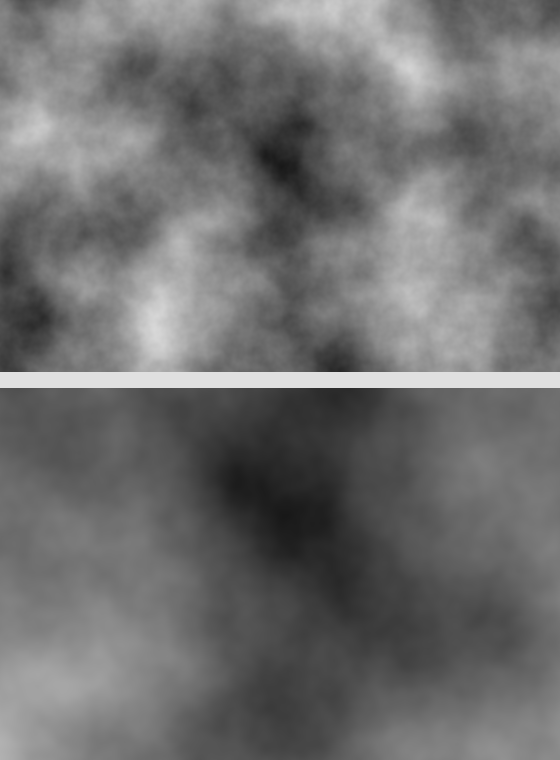
Top, the full canvas; bottom, a detail of the centre.
A WebGL 1 fragment shader for this texture:

```glsl
precision highp float;

uniform vec2 u_resolution;

const float MEAN_GRAY      = 0.487;
const float BROAD_CONTRAST = 0.43;  // strength of the largest clouds
const float WISP_CONTRAST  = 0.25;  // strength of the first finer octave
const float BASE_FREQUENCY = 2.5;   // largest noise cells per canvas height
const int   WISP_OCTAVES   = 5;
const float LACUNARITY     = 2.0;
const float GAIN           = 0.5;
const vec2  DRIFT_AXIS     = vec2(0.6, -0.8);  // broad clouds lean down to the right
const float DRIFT_STRETCH  = 1.2;
const vec2  FIELD_OFFSET   = vec2(17.3, 41.7);
const vec2  OCTAVE_OFFSET  = vec2(13.7, 29.1);
const float TAU            = 6.283185;

float hash(vec2 cell) {
  vec3 p = fract(cell.xyx * 0.1031);
  p += dot(p, p.yzx + 33.33);
  return fract((p.x + p.y) * p.z);
}

// Unit vector in a random direction for each lattice corner
vec2 cornerGradient(vec2 cell) {
  float angle = TAU * hash(cell);
  return vec2(cos(angle), sin(angle));
}

float gradientNoise(vec2 p) {
  vec2 cell = floor(p);
  vec2 local = p - cell;
  vec2 fade = local * local * local * (local * (local * 6.0 - 15.0) + 10.0);
  vec2 right = vec2(1.0, 0.0);
  vec2 up = vec2(0.0, 1.0);

  float lowerLeft  = dot(cornerGradient(cell), local);
  float lowerRight = dot(cornerGradient(cell + right), local - right);
  float upperLeft  = dot(cornerGradient(cell + up), local - up);
  float upperRight = dot(cornerGradient(cell + right + up), local - right - up);
  return mix(mix(lowerLeft, lowerRight, fade.x),
             mix(upperLeft, upperRight, fade.x), fade.y);
}

// Lengthens features along the drift and narrows them across it
vec2 stretchAlongDrift(vec2 p) {
  vec2 acrossAxis = vec2(-DRIFT_AXIS.y, DRIFT_AXIS.x);
  return DRIFT_AXIS * dot(p, DRIFT_AXIS) / DRIFT_STRETCH
       + acrossAxis * dot(p, acrossAxis) * DRIFT_STRETCH;
}

// Fractal sum of ever finer and fainter octaves
float wisps(vec2 p) {
  float sum = 0.0;
  float amplitude = 1.0;
  for (int i = 0; i < WISP_OCTAVES; i++) {
    p = LACUNARITY * p + OCTAVE_OFFSET;
    sum += amplitude * gradientNoise(p);
    amplitude *= GAIN;
  }
  return sum;
}

void main() {
  vec2 position = BASE_FREQUENCY * gl_FragCoord.xy / u_resolution.y;
  float broad = gradientNoise(stretchAlongDrift(position) + FIELD_OFFSET);
  float fine = wisps(position + FIELD_OFFSET);
  float gray = MEAN_GRAY + BROAD_CONTRAST * broad + WISP_CONTRAST * fine;
  gl_FragColor = vec4(vec3(clamp(gray, 0.0, 1.0)), 1.0);
}
```
